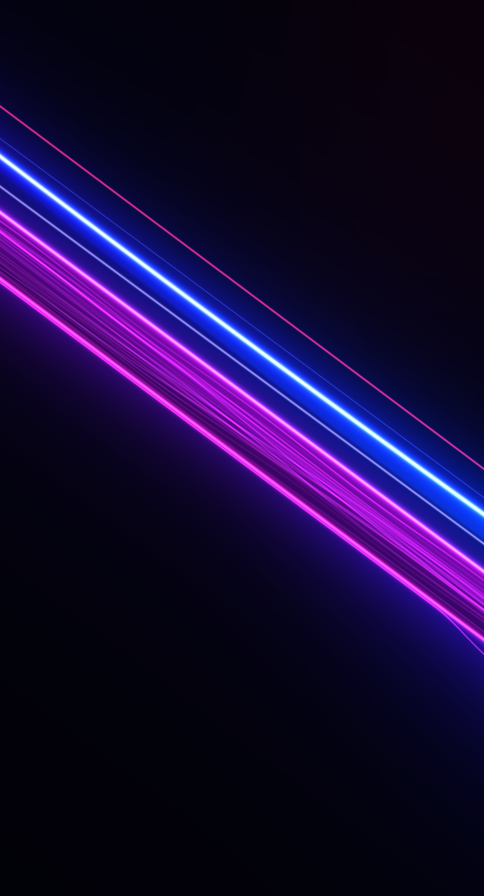
Reproduce this background procedurally as a Shadertoy shader.

```glsl
// Diagonal neon light trails: blue beam, magenta filament band, dark violet backdrop
#define SLOPE 0.401        // fall of the trails across the full width
#define ROSE_POS 0.1185    // trail heights below the top at the left edge
#define BLUE_POS 0.1745
#define LILAC_POS 0.2080
#define BAND_TOP 0.2370
#define BAND_LOW 0.3110
#define FILAMENTS 26
#define BLUE_GLOW vec3(0.07, 0.06, 0.60)
#define VIOLET_GLOW vec3(0.20, 0.01, 0.36)
#define MAGENTA vec3(0.48, 0.03, 0.53)
#define PINK vec3(0.95, 0.22, 0.72)

float hash(float n) {
    return fract(sin(n * 127.1 + 3.7) * 4375.85);
}

// Soft stroke with a gaussian profile
float stroke(float d, float width) {
    float w = max(width, 0.7 / iResolution.y);
    return exp(-d * d / (w * w)) * min(1.0, width / w);
}

// Halo with separate reach above (negative d) and below
float halo(float d, float above, float below) {
    return exp(-max(-d, 0.0) / above - max(d, 0.0) / below);
}

vec3 backdrop(vec2 uv, float v) {
    vec3 col = mix(vec3(0.004, 0.004, 0.025), vec3(0.025, 0.015, 0.11),
                   exp(-abs(v - 0.25) * 3.5));
    float corner = smoothstep(0.2, 1.0, uv.x) * smoothstep(0.45, 0.85, uv.y);
    return col + vec3(0.035, 0.0, 0.012) * corner;
}

// Crossing strands that spread within the magenta band
vec3 filaments(float x, float v) {
    vec3 sum = vec3(0.0);
    for (int i = 0; i < FILAMENTS; i++) {
        float id = float(i);
        float start = hash(id);
        float end = mix(start, hash(id + 41.0), 0.55);
        float lane = mix(start, end, smoothstep(0.1, 1.0, x));
        float pos = mix(BAND_TOP + 0.006, BAND_LOW - 0.004, lane);
        pos += 0.0018 * sin(x * (5.0 + 9.0 * hash(id + 7.0)) + id * 2.4);
        float shine = 0.14 + 0.36 * hash(id + 19.0);
        shine *= 0.7 + 0.3 * sin(x * 7.0 + id * 1.7);
        shine *= mix(1.0, 0.55, lane);
        vec3 tint = mix(vec3(0.65, 0.18, 0.75), PINK, hash(id + 63.0));
        sum += tint * shine * stroke(v - pos, 0.0012);
    }
    return sum;
}

void mainImage(out vec4 fragColor, in vec2 fragCoord) {
    vec2 uv = fragCoord / iResolution.xy;
    float x = uv.x;
    float v = 1.0 - uv.y - SLOPE * x;
    float sag = x * (1.0 - x);
    vec3 col = backdrop(uv, v);

    // Distances to the main trails
    float rose = v - ROSE_POS - 0.004 * x;
    float blue = v - BLUE_POS + 0.0015 * x - 0.012 * sag;
    float lilac = v - LILAC_POS + 0.002 * x;
    float top = v - BAND_TOP;
    float low = v - BAND_LOW - 0.002 * x;

    // Wide glows
    vec3 blueTint = BLUE_GLOW + vec3(-0.05, 0.06, 0.06) * x;
    col += blueTint * halo(blue, 0.042, 0.065);
    col += vec3(0.0, 0.015, 0.10) * x * halo(blue, 0.11, 0.05);
    float under = smoothstep(BAND_TOP - 0.035, BAND_TOP + 0.02, v);
    col += VIOLET_GLOW * under * halo(low, 0.2, 0.045) * (1.0 - 0.35 * x);
    col += vec3(0.0, 0.02, 0.24) * under * smoothstep(0.35, 1.1, x) * halo(low, 0.1, 0.11);

    // Blue sheet under the beam, broadening to the right
    float sheet = smoothstep(-0.002, 0.002, blue);
    float reach = mix(0.014, 0.026, x);
    sheet *= 1.0 - smoothstep(reach, reach + 0.006, blue);
    col += vec3(0.0, 0.10 * x, 0.16 + 0.10 * x) * sheet;
    col += vec3(0.09, 0.01, 0.12) * smoothstep(-0.002, 0.01, lilac) * halo(top, 0.02, 0.01);

    // Magenta band and its strands
    float band = smoothstep(-0.004, 0.004, top) * (1.0 - smoothstep(-0.004, 0.003, low));
    float depth = clamp(top / (BAND_LOW - BAND_TOP), 0.0, 1.0);
    float body = mix(1.0, 0.42, smoothstep(0.3, 0.9, depth));
    body *= 0.78 + 0.22 * smoothstep(0.0, 0.5, x);
    col = mix(col, MAGENTA * body + vec3(0.02, 0.0, 0.14), 0.85 * band);
    col += filaments(x, v);

    // Sharp trails
    col += vec3(0.85, 0.16, 0.32) * stroke(rose, 0.0014);
    col += vec3(0.10, 0.12, 0.28) * stroke(v - BLUE_POS + 0.020, 0.0009);
    col += vec3(0.08, 0.25, 0.75) * stroke(blue, 0.0075);
    col += vec3(0.85, 0.85, 0.60) * stroke(blue, 0.0031);
    col += vec3(0.55, 0.50, 0.50) * stroke(lilac, 0.0016);
    col += vec3(0.45, 0.08, 0.45) * stroke(top, 0.0055);
    col += vec3(0.58, 0.55, 0.45) * stroke(top, 0.0021);
    col += vec3(0.45, 0.03, 0.30) * stroke(low, 0.0055);
    col += vec3(0.60, 0.32, 0.42) * stroke(low, 0.0021);

    // Loose strand that peels away at the right edge
    float peel = low - 0.004 - 0.013 * smoothstep(0.9, 1.02, x);
    col += PINK * 0.55 * stroke(peel, 0.0013);

    fragColor = vec4(clamp(col, 0.0, 1.0), 1.0);
}
```
